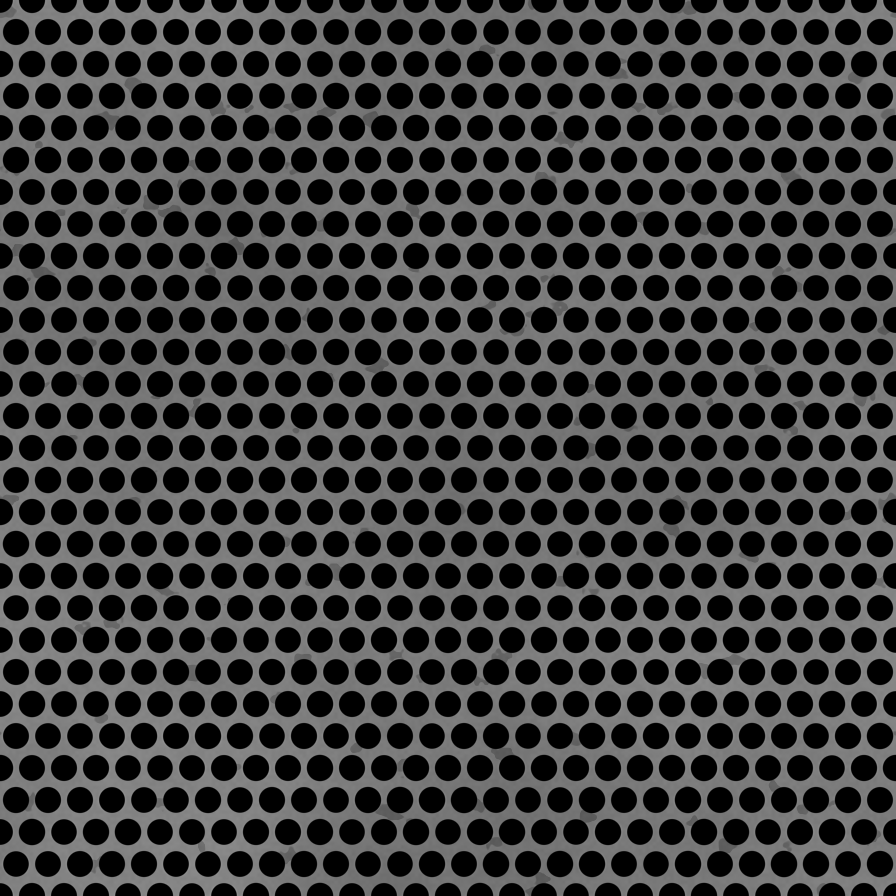
Write a Shadertoy shader that draws this texture.

```glsl
// Perforated steel sheet: staggered rows of round black holes in grey metal.
// Holes are distance functions on a brick-offset grid; soft stains, grain and
// chipped scuffs come from value and cellular noise that wrap at the edges.

const float HOLES = 28.0;            // holes across and rows down (even, so it tiles)
const float HOLE_RADIUS = 0.405;     // in units of the hole spacing
const float RADIUS_JITTER = 0.008;
const float RIM_WIDTH = 0.05;
const float RIM_LIGHT = 0.04;
const float STAIN_DEPTH = 0.16;
const float GRAIN_DEPTH = 0.025;
const float SCUFF_CELLS = 40.0;
const float SCUFF_SHARE = 0.10;      // share of cells that carry a scuff
const float SCUFF_DEPTH = 0.10;
const vec3 METAL = vec3(0.478);
const vec3 HOLE = vec3(0.0);

float hash(vec2 p) {
    vec3 q = fract(vec3(p.xyx) * 0.1031);
    q += dot(q, q.yzx + 33.33);
    return fract((q.x + q.y) * q.z);
}

// Value noise that repeats after a whole number of cells
float wrapNoise(vec2 uv, float cells, float seed) {
    vec2 p = uv * cells;
    vec2 i = floor(p);
    vec2 f = fract(p);
    f = f * f * (3.0 - 2.0 * f);
    vec2 a = mod(i, cells) + seed;
    vec2 b = mod(i + 1.0, cells) + seed;
    return mix(mix(hash(a), hash(vec2(b.x, a.y)), f.x),
               mix(hash(vec2(a.x, b.y)), hash(b), f.x), f.y);
}

// Broad cloudy staining, centred on zero
float stains(vec2 uv) {
    float sum = 0.0;
    float weight = 0.5;
    float cells = 4.0;
    for (int octave = 0; octave < 4; octave++) {
        sum += weight * (wrapNoise(uv, cells, 7.0 + cells) - 0.5);
        weight *= 0.55;
        cells *= 2.0;
    }
    return sum;
}

// Sparse ragged chips, scattered by cellular noise
float scuffs(vec2 uv) {
    vec2 p = uv * SCUFF_CELLS;
    float ragged = wrapNoise(uv, 160.0, 3.0) - 0.5;
    float mask = 0.0;
    for (int y = -1; y <= 1; y++) {
        for (int x = -1; x <= 1; x++) {
            vec2 cell = floor(p) + vec2(x, y);
            vec2 id = mod(cell, SCUFF_CELLS);
            vec2 centre = cell + vec2(hash(id + 11.0), hash(id + 57.0));
            float size = mix(0.1, 0.4, hash(id + 83.0));
            float d = length((p - centre) * vec2(0.8, 1.2)) + 0.45 * ragged - size;
            float present = step(hash(id + 131.0), SCUFF_SHARE);
            mask = max(mask, present * (1.0 - smoothstep(-0.05, 0.05, d)));
        }
    }
    return mask;
}

void mainImage(out vec4 fragColor, in vec2 fragCoord) {
    vec2 uv = fragCoord / iResolution.xy;
    float pixel = HOLES / min(iResolution.x, iResolution.y);

    // Staggered grid: every other row moves half a spacing
    vec2 p = uv * HOLES;
    float row = floor(p.y + 0.5);
    float shift = 0.5 * mod(row, 2.0);
    float column = floor(p.x - shift + 0.5);
    vec2 local = p - vec2(column + shift, row);
    vec2 id = mod(vec2(column, row), HOLES);
    float radius = HOLE_RADIUS + RADIUS_JITTER * (2.0 * hash(id + 211.0) - 1.0);
    float edge = length(local) - radius;

    // Worn metal
    float shade = STAIN_DEPTH * stains(uv);
    shade += GRAIN_DEPTH * (wrapNoise(uv, 256.0, 19.0) - 0.5);
    shade -= SCUFF_DEPTH * scuffs(uv);

    // Faint light on the left and right of each rim, uneven from hole to hole
    float rim = 1.0 - smoothstep(0.0, RIM_WIDTH, abs(edge - 0.5 * RIM_WIDTH));
    float side = abs(local.x) / max(length(local), 0.001);
    shade += RIM_LIGHT * rim * side * side * hash(id + 307.0);

    float metalCover = smoothstep(-0.75 * pixel, 0.75 * pixel, edge);
    fragColor = vec4(mix(HOLE, METAL + shade, metalCover), 1.0);
}
```
